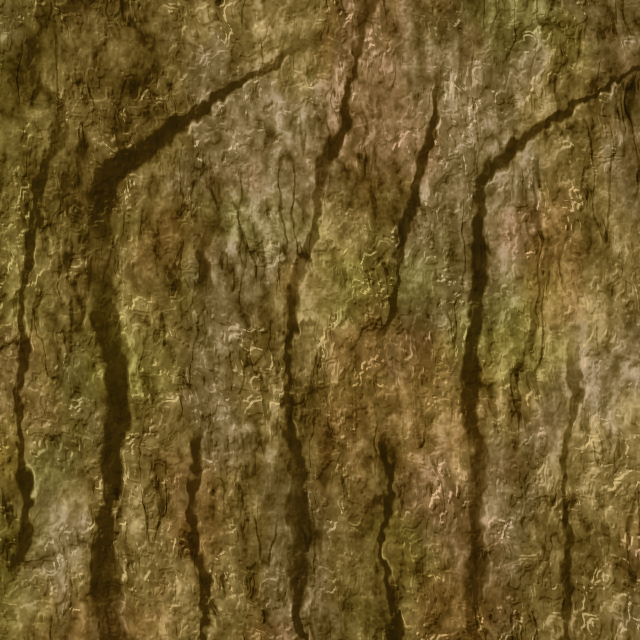
Write a Shadertoy shader that draws this texture.

```glsl
#define SPACING 0.145
#define FISSURE_WIDTH 0.012
#define FLAKE_SCALE vec2(52.0, 42.0)
#define FLAKE_LAYERS 4.5
#define LIGHT_STEP vec2(-0.0024, 0.0030)
#define RELIEF 1.25
#define GLINT 1.7
#define PATCH_CONTRAST 3.0
#define STREAK_CONTRAST 2.8
#define CHIP_CONTRAST 3.4
#define GRAIN 0.8
#define BASE_TONE 2.42

const int FISSURES = 7;
const vec3 BARK[5] = vec3[5](
    vec3(0.24, 0.17, 0.03), vec3(0.35, 0.27, 0.09), vec3(0.43, 0.35, 0.16),
    vec3(0.54, 0.45, 0.24), vec3(0.67, 0.58, 0.38));
const vec3 MOSS = vec3(0.95, 1.01, 0.83);
const vec3 RUST = vec3(1.04, 0.97, 0.95);
const vec3 ASH = vec3(0.99, 1.0, 1.18);

float hash(vec2 p) {
    vec3 q = fract(vec3(p.xyx) * 0.1031);
    q += dot(q, q.yzx + 33.33);
    return fract((q.x + q.y) * q.z);
}

float noise(vec2 p) {
    vec2 i = floor(p), f = fract(p);
    f = f * f * (3.0 - 2.0 * f);
    return mix(mix(hash(i), hash(i + vec2(1, 0)), f.x),
               mix(hash(i + vec2(0, 1)), hash(i + vec2(1, 1)), f.x), f.y);
}

float fbm(vec2 p) {
    float sum = 0.0, amp = 0.53;
    for (int i = 0; i < 4; i++) {
        sum += amp * noise(p);
        p = p * 2.03 + 17.3;
        amp *= 0.5;
    }
    return sum;
}

// Stacked flakes: noise cut into terraces with short slopes
float flakes(vec2 p) {
    float h = fbm(p * FLAKE_SCALE) * FLAKE_LAYERS;
    return floor(h) + smoothstep(0.3, 0.7, fract(h));
}

// Thin dark lines where stretched noise crosses its middle
float cracks(vec2 p, float thin) {
    return 1.0 - smoothstep(0.2 * thin, thin, abs(fbm(p) - 0.5));
}

// Long fissures that rise and lean right; x = darkness, y = lit lip
vec2 fissures(vec2 p) {
    vec2 result = vec2(0.0);
    float ragged = 0.026 * (fbm(p * vec2(38.0, 20.0)) - 0.5)
                 + 0.009 * (noise(p * vec2(120.0, 75.0)) - 0.5);
    for (int i = 0; i < FISSURES; i++) {
        float id = float(i);
        bool branch = i % 4 == 1;
        bool minor = i % 2 == 0;
        float lean = branch ? 1.9 : 0.28;
        float rise = max(p.y - (branch ? 0.70 : 0.5), 0.0);
        float soft = rise + 0.09;
        float slope = lean * rise * (rise + 0.18) / (soft * soft);
        float wander = 0.06 * (fbm(vec2(id * 9.7, p.y * 5.0)) - 0.5);
        float center = 0.02 + SPACING * id + wander + lean * rise * rise / soft;
        float d = (p.x - center) / sqrt(1.0 + slope * slope) + ragged;

        // Width swells and pinches along the length
        float swell = noise(vec2(id * 5.3 + 2.0, p.y * 9.0));
        float width = FISSURE_WIDTH * (0.25 + 1.15 * swell);
        width *= minor ? 0.65 : (i == 1 ? 1.9 : 1.0);
        width *= mix(1.0, 0.45, smoothstep(0.02, 0.14, branch ? rise : 0.0));
        float gaps = smoothstep(0.4, 0.65, noise(vec2(id * 3.1, p.y * 5.0)));
        float depth = minor ? gaps : 0.7 + 0.3 * gaps;
        depth *= i == 1 ? 1.0 - smoothstep(0.2, 0.26, rise) : 1.0;

        float dark = depth * (1.0 - smoothstep(width * 0.65, width + 0.0035, abs(d)));
        float lip = depth * (1.0 - smoothstep(0.0, 0.0035, abs(d - width - 0.005)));
        result = max(result, vec2(dark, lip));
    }
    return result;
}

vec3 barkColor(float tone) {
    vec3 c = BARK[0] * clamp(1.0 + 0.3 * tone, 0.5, 1.0);
    for (int i = 1; i < 5; i++)
        c = mix(c, BARK[i], clamp(tone - float(i - 1), 0.0, 1.0));
    return c * (1.0 + 0.12 * clamp(tone - 4.0, 0.0, 2.0));
}

void mainImage(out vec4 fragColor, in vec2 fragCoord) {
    vec2 p = fragCoord / iResolution.y;
    vec2 warp = vec2(fbm(p * 14.0), fbm(p * 14.0 + 50.0)) - 0.5;
    vec2 q = p + 0.025 * warp;

    // Broad light, plates, vertical streaks and small chips
    float tone = BASE_TONE;
    tone -= 0.9 * (1.0 - smoothstep(0.05, 0.5, distance(p, vec2(0.05, 1.0))));
    tone += 0.6 * (1.0 - smoothstep(0.05, 0.5, distance(p, vec2(0.97, 0.5))));
    tone -= 0.35 * (1.0 - smoothstep(0.0, 0.4, p.y));
    tone += PATCH_CONTRAST * (fbm(q * vec2(10.0, 6.0) + 7.0) - 0.5);
    tone += STREAK_CONTRAST * (fbm(q * vec2(55.0, 10.0) + 31.0) - 0.5);
    tone += CHIP_CONTRAST * (fbm(q * vec2(60.0, 46.0) + 57.0) - 0.5);

    // Broken cracks, long between plates and short between chips
    float broken = smoothstep(0.42, 0.6, fbm(p * vec2(11.0, 8.0) + 120.0));
    float shortGaps = smoothstep(0.5, 0.65, fbm(p * vec2(24.0, 14.0) + 150.0));
    tone -= 1.5 * broken * cracks(q * vec2(17.0, 3.0) + 80.0, 0.028);
    tone -= 1.3 * shortGaps * cracks(q * vec2(38.0, 11.0) + 95.0, 0.06);

    // Flakes lit from the upper left, with scattered glints
    float edge = flakes(q) - flakes(q + LIGHT_STEP);
    float rough = smoothstep(0.32, 0.58, fbm(p * vec2(17.0, 13.0) + 200.0));
    float glint = smoothstep(0.55, 0.75, noise(p * vec2(52.0, 40.0) + 260.0));
    tone += RELIEF * edge * (0.45 + 0.55 * rough);
    tone += GLINT * max(edge, 0.0) * glint * rough;
    tone += GRAIN * (noise(p * 240.0) + noise(p * vec2(150.0, 125.0) + 9.0) - 1.0);

    // Fissures swallow light but keep some texture
    vec2 gap = fissures(p);
    float lipBreaks = smoothstep(0.5, 0.7, noise(p * vec2(20.0, 30.0)));
    tone += 1.3 * gap.y * (1.0 - gap.x) * lipBreaks;
    tone = mix(tone, -0.25 + 0.4 * (tone - BASE_TONE), gap.x * 0.95);

    // Moss, rust and ash stains
    vec3 color = barkColor(tone);
    float edgeMoss = 0.6 * (1.0 - smoothstep(0.0, 0.15, p.x));
    float moss = smoothstep(0.5, 0.75, fbm(p * 5.0 + 300.0)) + edgeMoss;
    color *= mix(vec3(1.0), MOSS, clamp(moss, 0.0, 1.0));
    color *= mix(vec3(1.0), RUST, smoothstep(0.48, 0.7, fbm(p * vec2(7.0, 5.0) + 340.0)));
    color *= mix(vec3(1.0), ASH, smoothstep(0.48, 0.65, fbm(p * vec2(9.0, 5.0) + 380.0)));
    fragColor = vec4(clamp(color, 0.0, 1.0), 1.0);
}
```
